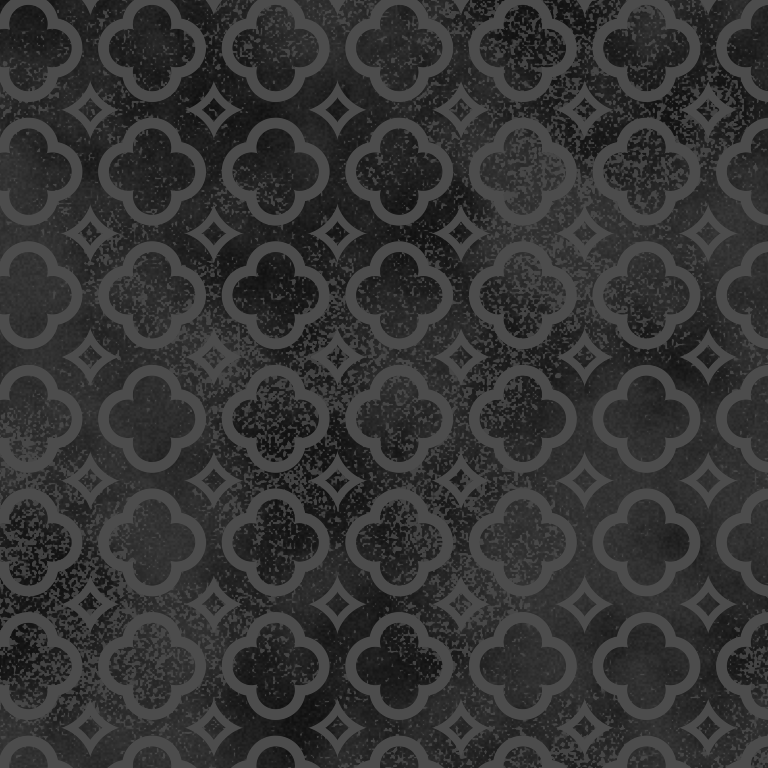
This pattern is drawn by a Shadertoy shader. Its source:

```glsl
const float REPEATS = 6.214;                 // cells across the canvas
const vec2  FIRST_CENTER = vec2(0.198, 0.1328);

// Shape sizes, in cells
const float LOBE_OFFSET = 0.194;
const float LOBE_RADIUS = 0.199;
const float RING_WIDTH  = 0.087;
const float STAR_ARC_CENTER = 0.346;
const float STAR_ARC_RADIUS = 0.364;
const float STAR_WIDTH = 0.062;
const float STAR_REACH = 0.30;

// Tones and wear
const vec3  LINE_COLOR  = vec3(0.300);
const vec3  DARK_COLOR  = vec3(0.085);
const vec3  LIGHT_COLOR = vec3(0.200);
const float CLOUD_SCALE = 6.0;
const float PATCH_SCALE = 4.5;
const float GRAIN_SCALE = 370.0;
const float SPECK_STRENGTH = 0.8;
const float GRAIN_STRENGTH = 0.05;

float hash(vec2 p) {
    vec3 q = fract(p.xyx * 0.1031);
    q += dot(q, q.yzx + 33.33);
    return fract((q.x + q.y) * q.z);
}

float valueNoise(vec2 p) {
    vec2 i = floor(p), f = fract(p);
    f = f * f * (3.0 - 2.0 * f);
    return mix(mix(hash(i), hash(i + vec2(1, 0)), f.x),
               mix(hash(i + vec2(0, 1)), hash(i + vec2(1, 1)), f.x), f.y);
}

float fbm(vec2 p) {
    float sum = 0.0, amplitude = 0.5;
    for (int i = 0; i < 6; i++) {
        sum += amplitude * valueNoise(p);
        p = mat2(1.6, 1.2, -1.2, 1.6) * p + 17.3;
        amplitude *= 0.55;
    }
    return sum / 1.08;
}

// Outline of four joined lobes
float quatrefoilRing(vec2 p) {
    p = abs(p);
    if (p.x > p.y) p = p.yx;
    // The diamond between the lobe centers is solid interior
    float lobe = p.x + p.y < LOBE_OFFSET ? 0.0 : length(p - vec2(0.0, LOBE_OFFSET));
    return abs(lobe - LOBE_RADIUS) - 0.5 * RING_WIDTH;
}

// Four-pointed star with concave sides and a hollow middle
float starOutline(vec2 p) {
    p = abs(p);
    float arc = length(p - STAR_ARC_CENTER) - STAR_ARC_RADIUS;
    float band = abs(arc - 0.5 * STAR_WIDTH) - 0.5 * STAR_WIDTH;
    return max(band, p.x + p.y - STAR_REACH);
}

// Cloudy ground with patches of fine specks
vec3 wornGround(vec2 uv) {
    float cloud = fbm(uv * CLOUD_SCALE + 3.7);
    float patches = fbm(uv * PATCH_SCALE + 41.2);
    float fine = valueNoise(uv * GRAIN_SCALE);
    float grain = mix(fine, valueNoise(uv * GRAIN_SCALE * 0.53 + 9.1), 0.4);

    vec3 color = mix(DARK_COLOR, LIGHT_COLOR, smoothstep(0.26, 0.72, cloud));
    color += GRAIN_STRENGTH * (fine - 0.5);

    float density = smoothstep(0.32, 0.72, patches);
    float specks = smoothstep(-0.06, 0.12, grain - mix(0.86, 0.48, density));
    return mix(color, LINE_COLOR, SPECK_STRENGTH * specks);
}

void mainImage(out vec4 fragColor, in vec2 fragCoord) {
    vec2 uv = fragCoord / iResolution.y;
    vec2 cell = (uv - FIRST_CENTER) * REPEATS;
    float pixel = REPEATS / iResolution.y;

    // Rings sit at cell centers, stars at cell corners
    float ring = quatrefoilRing(fract(cell + 0.5) - 0.5);
    float star = starOutline(fract(cell) - 0.5);
    float line = 1.0 - smoothstep(-0.6 * pixel, 0.6 * pixel, min(ring, star));

    fragColor = vec4(mix(wornGround(uv), LINE_COLOR, line), 1.0);
}
```
